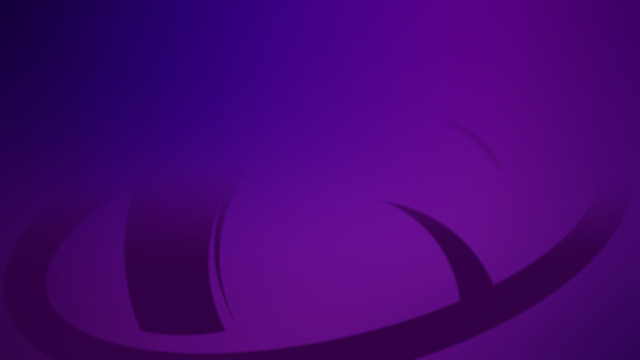
Write a WebGL 1 fragment shader that draws this background.

```glsl
precision highp float;
// Violet backdrop: a smooth four-row colour mesh runs from indigo to magenta,
// with blurred dark curves on top: a tilted ring, a bowed pillar, a fin and
// a faint arc. Each curve is a distance or parabola mask that fades upward.

uniform vec2 u_resolution;

// Lengths are in canvas heights, origin at the lower left.
const float ASPECT = 16.0 / 9.0;
const float EDGE_BLUR = 0.006;
const float MESH_SHARPNESS = 1.6;
const vec3 INK = vec3(0.19, 0.0, 0.26);

const float RING_TILT = 0.218;
const vec2 RING_INNER_CENTER = vec2(0.891, 0.356);
const vec2 RING_INNER_RADII = vec2(0.780, 0.300);
const vec2 RING_OUTER_CENTER = vec2(0.884, 0.352);
const vec2 RING_OUTER_RADII = vec2(0.891, 0.410);

// Parabolic edges: x at the vertex, y of the vertex, curvature.
const vec3 PILLAR_LEFT = vec3(0.345, 0.306, 0.91);
const vec3 PILLAR_RIGHT = vec3(0.579, 0.271, 1.30);
const vec3 SLIVER_LEFT = vec3(0.595, 0.315, 1.36);
const vec3 SLIVER_RIGHT = vec3(0.609, 0.287, 1.30);

// Circles: center and radius.
const vec3 FIN_OUTER = vec3(1.011, 0.051, 0.393);
const vec3 FIN_INNER = vec3(0.939, 0.125, 0.341);
const vec3 ARC = vec3(1.150, 0.410, 0.276);
const vec2 ARC_DIRECTION = vec2(0.669, 0.743);
const float ARC_STRENGTH = 0.24;

// Coverage of the region where the signed distance is negative.
float inside(float d) {
  return 1.0 - smoothstep(-EDGE_BLUR, EDGE_BLUR, d);
}

float ellipseDistance(vec2 p, vec2 center, vec2 radii) {
  float c = cos(RING_TILT), s = sin(RING_TILT);
  vec2 q = p - center;
  q = vec2(c * q.x + s * q.y, c * q.y - s * q.x);
  float k = length(q / radii);
  return k * (k - 1.0) / max(length(q / (radii * radii)), 0.001);
}

float circleDistance(vec2 p, vec3 circle) {
  return length(p - circle.xy) - circle.z;
}

// Positive to the right of a parabolic edge.
float edgeDistance(vec2 p, vec3 edge) {
  float dy = p.y - edge.y;
  float slope = 2.0 * edge.z * dy;
  return (p.x - edge.x - edge.z * dy * dy) / sqrt(1.0 + slope * slope);
}

float bell(float t) {
  return exp(-MESH_SHARPNESS * t * t);
}

// Five colours spread evenly from left to right.
vec3 ramp(float x, vec3 a, vec3 b, vec3 c, vec3 d, vec3 e) {
  float t = 4.0 * x;
  float wa = bell(t), wb = bell(t - 1.0), wc = bell(t - 2.0);
  float wd = bell(t - 3.0), we = bell(t - 4.0);
  return (a * wa + b * wb + c * wc + d * wd + e * we) / (wa + wb + wc + wd + we);
}

vec3 backdrop(vec2 uv) {
  vec3 top = ramp(uv.x, vec3(0.06, 0.0, 0.18), vec3(0.14, 0.0, 0.42),
    vec3(0.25, 0.0, 0.55), vec3(0.38, 0.0, 0.54), vec3(0.20, 0.0, 0.36));
  vec3 upper = ramp(uv.x, vec3(0.10, 0.0, 0.26), vec3(0.16, 0.0, 0.46),
    vec3(0.30, 0.01, 0.58), vec3(0.41, 0.03, 0.57), vec3(0.23, 0.01, 0.39));
  vec3 lower = ramp(uv.x, vec3(0.21, 0.01, 0.31), vec3(0.34, 0.03, 0.51),
    vec3(0.43, 0.06, 0.60), vec3(0.45, 0.07, 0.59), vec3(0.24, 0.02, 0.40));
  vec3 bottom = ramp(uv.x, vec3(0.16, 0.01, 0.25), vec3(0.33, 0.03, 0.44),
    vec3(0.38, 0.05, 0.50), vec3(0.29, 0.02, 0.43), vec3(0.14, 0.01, 0.29));
  float t = 3.0 * uv.y;
  vec4 w = vec4(bell(t), bell(t - 1.0), bell(t - 2.0), bell(t - 3.0));
  return (bottom * w.x + lower * w.y + upper * w.z + top * w.w) / dot(w, vec4(1.0));
}

void main() {
  vec2 uv = gl_FragCoord.xy / u_resolution;
  vec2 p = uv * vec2(ASPECT, 1.0);
  vec3 color = backdrop(uv);

  // Faint arc with a soft inner side
  float arcD = circleDistance(p, ARC);
  float arcSpan = smoothstep(0.90, 0.97, dot(normalize(p - ARC.xy), ARC_DIRECTION));
  float arc = inside(arcD) * smoothstep(-0.03, 0.0, arcD) * arcSpan;
  color = mix(color, INK, ARC_STRENGTH * arc);

  // Pillar and the thin sliver beside it
  float bow = p.x - 0.508;
  float base = 0.069 + 0.85 * bow * bow;
  float pillar = inside(max(-edgeDistance(p, PILLAR_LEFT), edgeDistance(p, PILLAR_RIGHT)));
  pillar *= inside(base - p.y);
  float sliver = inside(max(-edgeDistance(p, SLIVER_LEFT), edgeDistance(p, SLIVER_RIGHT)));
  sliver *= smoothstep(0.09, 0.12, p.y);
  float pillarFade = 1.0 - smoothstep(0.22, 0.58, p.y);
  color = mix(color, INK, 0.96 * max(pillar, sliver) * pillarFade);

  // Ring and the fin rising from it
  float innerD = ellipseDistance(p, RING_INNER_CENTER, RING_INNER_RADII);
  float outerD = ellipseDistance(p, RING_OUTER_CENTER, RING_OUTER_RADII);
  float ring = inside(max(-innerD, outerD)) * (1.0 - smoothstep(0.25, 0.52, p.y));
  float fin = inside(max(circleDistance(p, FIN_OUTER), -circleDistance(p, FIN_INNER)));
  fin *= inside(innerD - EDGE_BLUR) * (1.0 - smoothstep(0.30, 0.62, p.y));
  color = mix(color, INK, 0.92 * max(ring, fin));

  gl_FragColor = vec4(color, 1.0);
}
```
